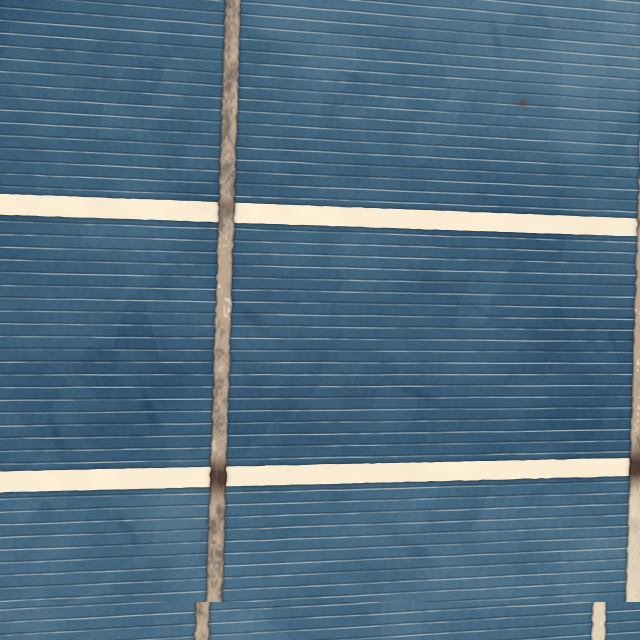
Give the GLSL for this texture, as a WebGL 1 fragment shader.

```glsl
precision highp float;
// Weathered solar panel: three rows of blue cells split by two cream gaps,
// ruled with thin broken contact lines and crossed by tarnished busbars.
// Rows live in a converging coordinate v, so gaps and lines fan out together.

uniform vec2 u_resolution;

const vec3 BLUE_DARK  = vec3(0.185, 0.315, 0.420);
const vec3 BLUE_MID   = vec3(0.285, 0.425, 0.520);
const vec3 BLUE_LIGHT = vec3(0.410, 0.535, 0.605);
const vec3 LINE_COLOR = vec3(0.66, 0.70, 0.71);
const vec3 CREAM      = vec3(0.98, 0.93, 0.83);
const vec3 METAL      = vec3(0.73, 0.65, 0.57);
const vec3 TARNISH    = vec3(0.48, 0.44, 0.40);
const vec3 RUST       = vec3(0.27, 0.20, 0.17);

const vec2 GAP_TOP    = vec2(0.319, 0.0365);  // height at left edge, slope
const vec2 GAP_BOTTOM = vec2(0.753, -0.0237);
const float GAP_HALF   = 0.038;   // in rows
const float LINE_PITCH = 0.046;   // in rows
const float LINE_HALF  = 0.0010;
const vec2 BAR_AXIS    = vec2(0.364, -0.031); // x at the top, lean
const float BAR_PITCH  = 0.655;
const float BAR_HALF   = 0.0125;
const float SEAM_Y     = 0.940;   // bars jump sideways below this
const vec2 SPECK       = vec2(0.816, 0.161);

float hash(vec2 p) {
  return fract(sin(dot(p, vec2(127.1, 311.7))) * 43758.5);
}

float noise(vec2 p) {
  vec2 i = floor(p), f = fract(p);
  f = f * f * (3.0 - 2.0 * f);
  return mix(mix(hash(i), hash(i + vec2(1.0, 0.0)), f.x),
             mix(hash(i + vec2(0.0, 1.0)), hash(i + 1.0), f.x), f.y);
}

// Random shade of the nearest cell point: flat crystal facets
float facets(vec2 p) {
  vec2 base = floor(p);
  float nearest = 9.0, shade = 0.0;
  for (int j = -1; j <= 1; j++)
    for (int i = -1; i <= 1; i++) {
      vec2 c = base + vec2(float(i), float(j));
      vec2 d = c + vec2(hash(c), hash(c + 37.0)) - p;
      float dist = dot(d, d);
      if (dist < nearest) { nearest = dist; shade = hash(c + 71.0); }
    }
  return shade;
}

// Soft dark streaks scattered over the cells
float smudges(vec2 p) {
  float sum = 0.0;
  for (int i = 0; i < 9; i++) {
    float k = float(i);
    vec2 d = p - vec2(hash(vec2(k, 3.0)), hash(vec2(k, 8.0)));
    float a = 0.4 + hash(vec2(k, 5.0));
    d = vec2(cos(a) * d.x + sin(a) * d.y, cos(a) * d.y - sin(a) * d.x);
    d /= vec2(0.035, 0.007) * (0.5 + hash(vec2(k, 6.0)));
    sum += exp(-dot(d, d)) * (0.4 + 0.6 * noise(p * 90.0));
  }
  return sum;
}

void main() {
  vec2 p = gl_FragCoord.xy / u_resolution;
  p.y = 1.0 - p.y;
  float px = 1.0 / min(u_resolution.x, u_resolution.y);
  float below = step(SEAM_Y, p.y);

  // Row coordinate: 0 on the upper gap, 1 on the lower gap
  float top = GAP_TOP.x + GAP_TOP.y * p.x;
  float span = GAP_BOTTOM.x + GAP_BOTTOM.y * p.x - top;
  float v = (p.y - top) / span;

  // Blue cells: haze by row, crystal facets, grime and faint ripple
  float tone = 0.62 + 0.75 * p.x * smoothstep(0.0, -0.75, v)
             + 0.45 * smoothstep(0.9, 1.25, v)
             - 0.22 * smoothstep(0.0, 0.3, v) * smoothstep(1.1, 0.75, v);
  vec2 tilted = vec2(p.x + 0.5 * p.y, p.y - 0.4 * p.x);
  tone += 0.28 * (facets(tilted * vec2(15.0, 12.0) + 0.3 * noise(p * 30.0)) - 0.5);
  tone += 0.55 * (noise(tilted * 6.0) - 0.5) + 0.35 * (noise(tilted * 23.0) - 0.5);
  tone += 0.16 * (noise(p * 170.0) - 0.5);
  tone += 0.05 * sin(p.x * 430.0 + 3.0 * sin(p.y * 40.0)) * noise(p * 8.0);
  tone -= 0.6 * smudges(p);
  vec3 color = mix(BLUE_DARK, BLUE_MID, clamp(tone, -0.35, 1.0));
  color = mix(color, BLUE_LIGHT, clamp(tone - 1.0, 0.0, 1.0));

  // Contact lines with a dark upper edge, fading and breaking along x
  float ruled = (fract(v + 0.015 * below) - 0.5) / LINE_PITCH;
  float id = floor(ruled) + 40.0 * floor(v);
  float lineDist = (fract(ruled) - 0.5) * LINE_PITCH * span;
  lineDist += 0.0008 * (noise(vec2(p.x * 24.0, id * 7.0)) - 0.5);
  float wear = noise(vec2(p.x * 11.0, id * 5.3)) * 0.6 + noise(vec2(p.x * 65.0, id * 3.1)) * 0.4;
  float shadow = clamp(0.5 + (LINE_HALF - abs(lineDist + 0.0026)) / px, 0.0, 1.0);
  float line = clamp(0.5 + (LINE_HALF - abs(lineDist)) / px, 0.0, 1.0);
  color *= 1.0 - 0.30 * shadow * (1.0 - 0.6 * wear);
  color = mix(color, LINE_COLOR, line * mix(0.22, 0.95, smoothstep(0.15, 0.8, wear)));

  // Brown speck
  vec2 s = (p - SPECK) / vec2(0.011, 0.005);
  color = mix(color, RUST + 0.08, 0.8 * exp(-dot(s, s)) * smoothstep(0.1, 0.6, noise(p * 200.0)));

  // Cream gaps with thin dark rims
  float gapDist = (0.5 - abs(fract(v) - 0.5) - GAP_HALF) * span;
  gapDist += 0.0012 * (noise(p * vec2(110.0, 40.0)) - 0.5);
  color *= 1.0 - 0.35 * exp(-abs(gapDist) / 0.0025);
  vec3 cream = CREAM * (0.985 + 0.03 * noise(p * 25.0));
  color = mix(color, cream, clamp(0.5 - gapDist / px, 0.0, 1.0));

  // Busbars: tarnish, bright flecks, and rust where they cross a gap
  float pitch = BAR_PITCH - 0.035 * below;
  float across = p.x - BAR_AXIS.x - BAR_AXIS.y * p.y + 0.018 * below;
  float bar = floor(across / pitch + 0.5);
  across -= bar * pitch;
  float barDist = abs(across) - BAR_HALF + 0.0015 * below;
  barDist += 0.003 * (noise(p * vec2(30.0, 120.0)) - 0.5);
  float grain = noise(p * vec2(90.0, 45.0)) * 0.6 + noise(p * vec2(260.0, 190.0)) * 0.4;
  float patches = noise(vec2(bar * 9.0, p.y * 11.0));
  vec3 metal = mix(TARNISH, METAL, smoothstep(0.15, 0.6, grain * 0.7 + patches * 0.4));
  metal = mix(metal, CREAM, 0.75 * smoothstep(0.66, 0.85, grain) * patches);
  metal = mix(metal, CREAM, 0.6 * step(0.5, bar) * smoothstep(0.95, 1.2, v));
  float crossing = exp(-pow((v - 1.0) / 0.055, 2.0)) + 0.35 * exp(-pow((v + 0.02) / 0.03, 2.0));
  metal = mix(metal, RUST, clamp(crossing * (0.5 + grain), 0.0, 0.9));
  metal *= 1.0 - 0.35 * smoothstep(-0.004, 0.0, barDist);
  color *= 1.0 - 0.35 * exp(-max(barDist, 0.0) / 0.002);
  color = mix(color, metal, clamp(0.5 - barDist / px, 0.0, 1.0));

  gl_FragColor = vec4(color, 1.0);
}
```
